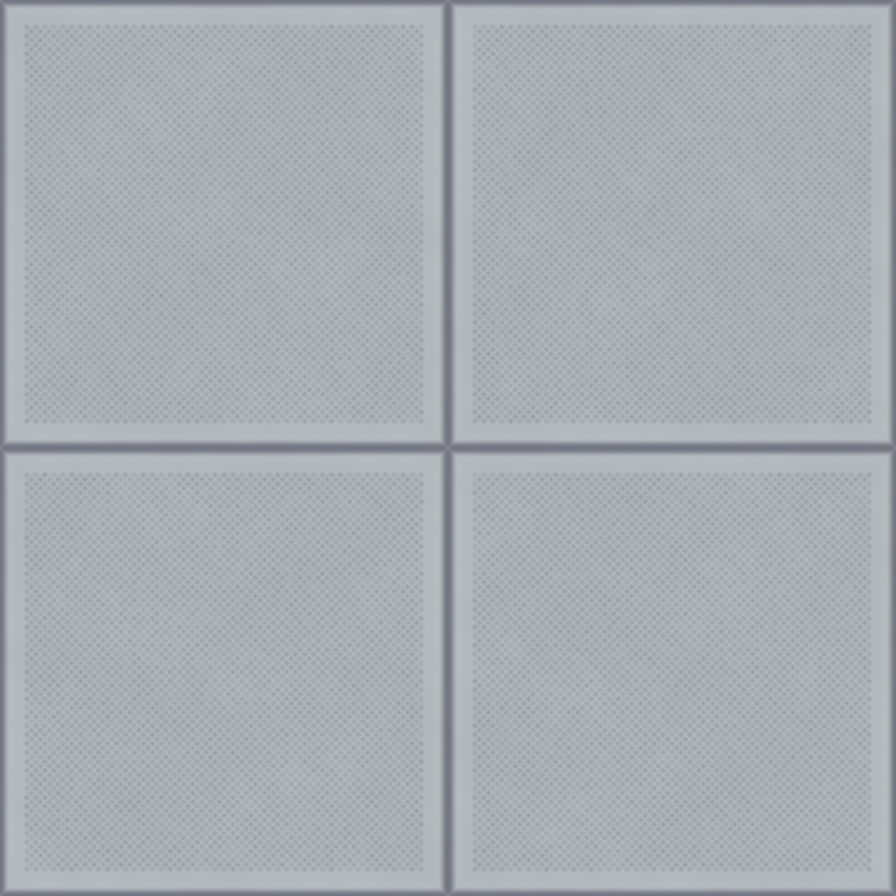
Write a WebGL 2 fragment shader that draws this texture.

```glsl
#version 300 es
precision highp float;
// Two by two pale grey square tiles with a dotted inset panel and soft dark joints.

uniform vec2 u_resolution;
out vec4 fragColor;

const float PI = 3.14159265;
const float PITCH = 50.0; // dots along one tile
const float TILES = 2.0;

float hash(vec2 p) {
    vec3 q = fract(p.xyx * vec3(0.1031, 0.1030, 0.0973));
    q += dot(q, q.yzx + 33.33);
    return fract((q.x + q.y) * q.z);
}

// Layered sines with whole frequencies, so the mottling wraps.
float mottling(vec2 uv) {
    vec2 t = 2.0 * PI * uv;
    float n = sin(3.0 * t.x + 2.0 * t.y + 1.5 * sin(4.0 * t.y));
    n += 0.7 * sin(7.0 * t.y - 5.0 * t.x + 1.2 * sin(6.0 * t.x));
    n += 0.6 * sin(17.0 * t.x + 13.0 * t.y + sin(11.0 * t.y));
    return n / 2.3;
}

// Staggered dots in a fine light net; each keeps its own strength and wraps.
float dots(vec2 p) {
    vec2 diagonal = vec2(p.x + p.y, p.x - p.y);
    vec2 cell = floor(diagonal + 0.5);
    vec2 center = 0.5 * vec2(cell.x + cell.y, cell.x - cell.y);
    vec2 inTile = abs(mod(center, PITCH) - 0.5 * PITCH);
    float inside = step(max(inTile.x, inTile.y), 0.5 * PITCH - 2.9);
    vec2 wave = cos(PI * (diagonal - cell));
    float strength = 0.7 + 0.6 * hash(mod(center, PITCH * TILES));
    return inside * strength * wave.x * wave.y;
}

void main() {
    vec2 uv = gl_FragCoord.xy / u_resolution;
    float pixel = 1.0 / min(u_resolution.x, u_resolution.y);

    // Distance to the nearest vertical and horizontal joint, in canvas units
    vec2 local = fract(uv * TILES);
    vec2 edge = min(local, 1.0 - local) / TILES;
    float d = min(edge.x, edge.y);

    // Plain border, then the darker dotted panel
    vec3 color = vec3(0.700, 0.727, 0.740);
    float panel = smoothstep(0.0255, 0.0285 + pixel, d);
    color -= vec3(0.013, 0.012, 0.011) * panel;
    color -= vec3(0.070, 0.066, 0.064) * dots(uv * PITCH * TILES);

    // Faint uneven glaze and a slight light lip beside the joint
    color += 0.008 * mottling(uv);
    color += 0.008 * exp(-pow((d - 0.0125) / 0.003, 2.0));

    // Soft joint, a little paler where two joints cross
    float crossing = exp(-dot(edge, edge) / 0.00003);
    vec3 joint = vec3(0.450, 0.460, 0.507) + 0.05 * crossing;
    color = mix(joint, color, smoothstep(0.0008, 0.0100 + 0.5 * pixel, d));

    fragColor = vec4(color, 1.0);
}
```
